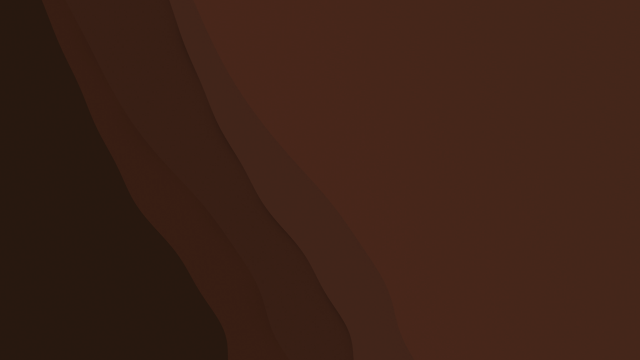
Give the GLSL for this background, as a Shadertoy shader.

```glsl
// Layered brown paper: four wavy sheets descend from upper left to lower right.
// Each edge is a slanted line plus a short sine series and a growing ripple;
// sheets lie left to right with contact shadows, a tone shift and faint grain.

float hash(vec2 p) {
    return fract(sin(dot(p, vec2(127.1, 311.7))) * 43758.5453);
}

// Horizontal position of an edge at depth t, measured down from the top.
float edgeX(float t, float start, float run, vec4 waves) {
    return start + run * t + dot(waves, sin(3.14159 * t * vec4(1.0, 2.0, 3.0, 4.0)));
}

// Lays a sheet right of the edge, shading what lies just left of it.
vec3 laySheet(vec3 below, vec3 sheet, float d, float shade, float reach) {
    float aa = 0.7 / iResolution.y;
    below *= 1.0 - shade * exp(min(d, 0.0) / reach);
    return mix(below, sheet, smoothstep(-aa, aa, d));
}

void mainImage(out vec4 fragColor, in vec2 fragCoord) {
    vec2 p = fragCoord / iResolution.y;
    float u = fragCoord.x / iResolution.x;
    float t = 1.0 - p.y;

    // Ripples sharpen the bends toward the bottom
    float tornRipple = 0.0088 * t * cos(26.7 * t - 24.7);
    float softRipple = 0.010 * t * t * t * cos(24.2 * t - 19.0);

    // Signed distances to the edges, corrected for their average slant
    float d1 = 0.88 * (p.x - tornRipple - edgeX(t, 0.116, 0.521, vec4(-0.0206, -0.0185, 0.0144, -0.0067)));
    float d2 = 0.85 * (p.x - softRipple - edgeX(t, 0.181, 0.618, vec4(0.0125, -0.0343, 0.0019, 0.0067)));
    float d3 = 0.88 * (p.x - tornRipple - edgeX(t, 0.470, 0.516, vec4(-0.025, -0.0238, 0.0102, -0.0039)));
    float d4 = 0.85 * (p.x - softRipple - edgeX(t, 0.537, 0.609, vec4(0.0206, -0.0391, -0.0019, 0.002)));

    // Sheets from the dark left side to the wide right side
    float lift = 0.7 + 0.3 * cos(26.0 * t - 10.0);
    vec3 color = vec3(0.155, 0.094, 0.059);
    color = laySheet(color, vec3(0.218, 0.116, 0.074), d1, 0.02, 0.006);
    color = laySheet(color, vec3(0.220, 0.121, 0.081), d2, 0.07 * lift, 0.022);
    color = laySheet(color, vec3(0.257, 0.145, 0.102), d3, 0.17 * lift, 0.010);
    vec3 wide = mix(vec3(0.281, 0.149, 0.103), vec3(0.267, 0.149, 0.102),
                    smoothstep(0.45, 1.0, u + 0.2 * (p.y - 0.5)));
    color = laySheet(color, wide, d4, 0.01, 0.015);

    // Fine paper grain
    color *= 1.0 + 0.025 * (hash(floor(p * 288.0)) - 0.5);
    fragColor = vec4(color, 1.0);
}
```
